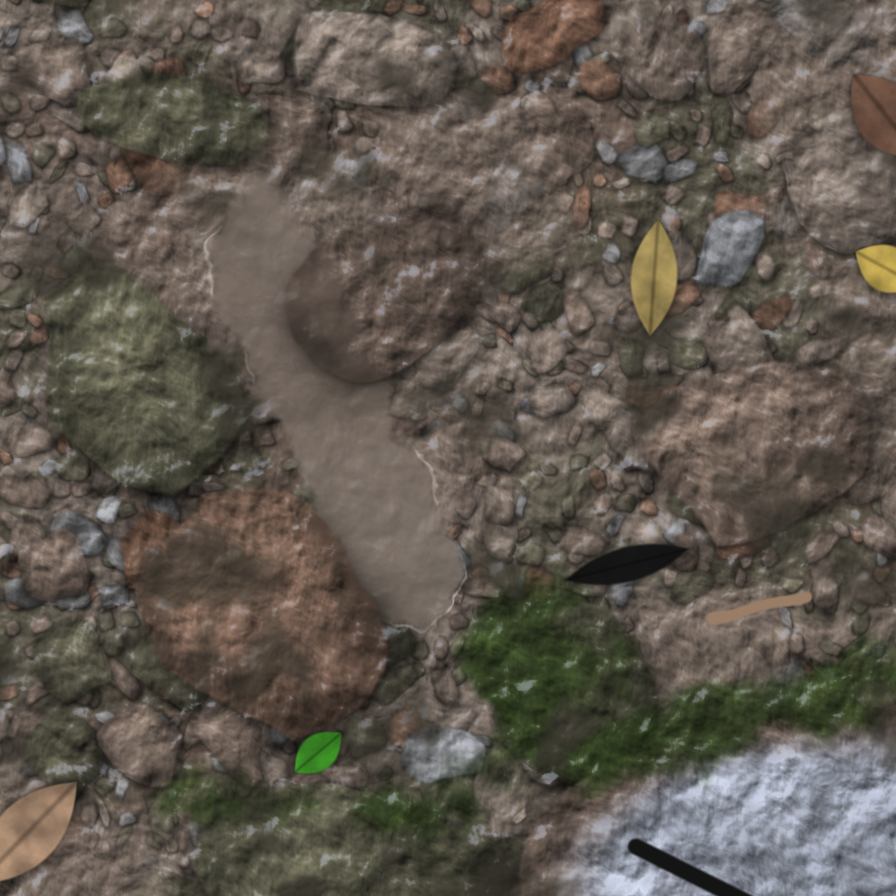
Write a Shadertoy shader that draws this texture.

```glsl
// Muddy stream bed: wet gravel and boulders around a milky puddle.
// Cut superellipse stones are scattered on jittered grids, then large rocks,
// moss, leaves and twigs are laid over; noise relief lights the surface.

const vec3 BROWN = vec3(0.41, 0.355, 0.32);
const vec3 MUD = vec3(0.49, 0.445, 0.41);
const vec3 OLIVE = vec3(0.30, 0.295, 0.24);
const vec3 PALE = vec3(0.65, 0.61, 0.58);
const vec3 DARK = vec3(0.21, 0.20, 0.17);
const vec3 BLUE_GREY = vec3(0.54, 0.56, 0.61);
const vec3 RUST = vec3(0.43, 0.32, 0.26);
const vec3 MOSS = vec3(0.17, 0.23, 0.11);
const vec3 YELLOW = vec3(0.66, 0.57, 0.28);
const vec3 TAN = vec3(0.60, 0.49, 0.40);
const vec3 GREEN = vec3(0.22, 0.52, 0.14);
const vec3 BLACK = vec3(0.08);
const vec2 LIGHT = vec2(-0.5, 0.86);
const float EDGE = 0.0022;
const float RELIEF = 1.5;

float hash(vec2 p) {
  vec3 q = fract(p.xyx * 0.1031);
  q += dot(q, q.yzx + 33.33);
  return fract((q.x + q.y) * q.z);
}

float noise(vec2 p) {
  vec2 i = floor(p), f = fract(p);
  f = f * f * (3.0 - 2.0 * f);
  return mix(mix(hash(i), hash(i + vec2(1, 0)), f.x),
    mix(hash(i + vec2(0, 1)), hash(i + vec2(1, 1)), f.x), f.y);
}

float fbm(vec2 p) {
  float sum = 0.0, amp = 0.5;
  for (int i = 0; i < 4; i++) {
    sum += amp * noise(p);
    p = mat2(1.6, 1.2, -1.2, 1.6) * p + 7.3;
    amp *= 0.5;
  }
  return sum;
}

// Slope of the noise towards the light
float relief(vec2 p) { return fbm(p) - fbm(p + LIGHT * 0.35); }

vec2 rotate(vec2 p, float a) {
  return vec2(cos(a) * p.x + sin(a) * p.y, cos(a) * p.y - sin(a) * p.x);
}

float segment(vec2 p, vec2 a, vec2 b) {
  vec2 ab = b - a;
  return length(p - a - ab * clamp(dot(p - a, ab) / dot(ab, ab), 0.0, 1.0));
}

void paint(inout vec3 col, vec3 tint, float d) {
  col = mix(col, tint, smoothstep(EDGE, -EDGE, d));
}

// Rounded stone with one flat cut, contact shadow and domed light
void stone(inout vec3 col, vec2 p, vec2 c, vec2 r, float angle, vec3 tint, float seed) {
  vec2 offset = p - c;
  float size = min(r.x, r.y), span = max(r.x, r.y);
  if (length(offset) > 1.9 * span) return;
  vec2 q = rotate(offset, angle) / r;
  float k = mix(2.0, 3.6, hash(vec2(seed, 3)));
  float reach = pow(pow(abs(q.x), k) + pow(abs(q.y), k), 1.0 / k);
  float cut = 6.28 * hash(vec2(seed, 9));
  reach = max(reach, dot(q, vec2(cos(cut), sin(cut))) + 0.22);
  float d = (reach - 1.0) * size;
  float lit = clamp(dot(offset / span, LIGHT), -1.0, 1.0);
  col *= 1.0 - exp(-max(d, 0.0) / (0.1 * size + 0.001)) * (0.36 - 0.26 * lit);
  float dome = smoothstep(0.0, 0.4, 1.0 - reach);
  float mottle = fbm(p * 24.0 + seed * 5.0) - 0.47;
  paint(col, tint * (0.8 + 0.22 * dome + 0.16 * lit + 0.7 * mottle), d);
}

vec3 stoneTint(float h) {
  vec3 tint = mix(BROWN, MUD, smoothstep(0.1, 0.5, h));
  tint = mix(tint, OLIVE, step(0.5, h));
  tint = mix(tint, BLUE_GREY, step(0.74, h) * 0.7);
  return mix(tint, RUST, step(0.88, h));
}

void scatter(inout vec3 col, vec2 p, float cells, float buried) {
  for (int n = 0; n < 9; n++) {
    vec2 id = floor(p * cells) + vec2(n % 3 - 1, n / 3 - 1);
    vec2 key = id + cells * 3.0;
    float g = hash(key + 17.7), e = hash(key + 41.3);
    if (hash(key) > 0.56) continue;
    vec3 tint = mix(stoneTint(fract(e * 13.0)), MUD, buried);
    vec2 r = vec2(0.32 + 0.26 * e, 0.22 + 0.2 * g) / cells;
    stone(col, p, (id + 0.25 + 0.5 * vec2(g, e)) / cells, r, g * 44.0, tint, g * 31.0);
  }
}

// Pointed leaf with a midrib
void leaf(inout vec3 col, vec2 p, vec2 c, vec2 r, float angle, vec3 tint) {
  vec2 q = rotate(p - c, angle) / r;
  float d = (abs(q.y) + q.x * q.x - 1.0) * r.y;
  col *= 1.0 - 0.35 * exp(-max(d, 0.0) / 0.006);
  float rib = 1.0 - 0.25 * smoothstep(0.15, 0.0, abs(q.y));
  paint(col, tint * rib * (0.7 + 0.65 * fbm(p * 40.0)), d);
}

void mainImage(out vec4 fragColor, in vec2 fragCoord) {
  vec2 uv = fragCoord / iResolution.y;
  vec2 p = uv + 0.026 * (vec2(fbm(uv * 13.0), fbm(uv * 13.0 + 31.0)) - 0.47);

  // Mud and loose stones
  vec3 col = mix(BROWN, MUD, smoothstep(0.35, 0.6, fbm(p * 6.0)));
  col = mix(col, OLIVE, 0.7 * smoothstep(0.46, 0.66, fbm(p * 8.0 + 50.0)));
  for (float i = 0.0; i < 3.0; i++) scatter(col, p, floor(38.0 / exp2(i)), 0.35 - 0.12 * i);
  col = mix(col, mix(BROWN, MUD, 0.55), 0.75 * smoothstep(0.48, 0.6, fbm(p * 4.0 + 12.0)));

  // Milky puddle with a glinting shore
  vec2 bend = vec2(0.36, 0.56);
  float pool = min(segment(p, vec2(0.29, 0.73), bend), segment(p, bend, vec2(0.46, 0.35)));
  pool += 0.05 * fbm(p * 20.0) - 0.085;
  float water = smoothstep(0.006, -0.012, pool);
  col = mix(col, mix(BROWN, MUD, 0.35 + fbm(uv * 5.0)), 0.9 * water);
  float shore = smoothstep(0.004, 0.0, abs(pool)) * smoothstep(0.46, 0.6, fbm(uv * 17.0));
  col = mix(col, PALE, 0.7 * shore);

  // Large rocks
  stone(col, p, vec2(0.19, 0.87), vec2(0.11, 0.05), -0.2, OLIVE * 1.1, 1.0);
  stone(col, p, vec2(0.41, 0.93), vec2(0.1, 0.05), -0.2, MUD, 2.0);
  stone(col, p, vec2(0.96, 0.8), vec2(0.08), 0.4, MUD, 3.0);
  stone(col, p, vec2(0.145, 0.575), vec2(0.13, 0.09), -0.7, OLIVE * 1.2, 4.0);
  stone(col, p, vec2(0.43, 0.68), vec2(0.11, 0.085), 0.7, BROWN * 0.93, 5.0);
  stone(col, p, vec2(0.84, 0.5), vec2(0.13, 0.09), 0.3, BROWN * 1.05, 6.0);
  stone(col, p, vec2(0.29, 0.31), vec2(0.12, 0.14), 0.5, mix(BROWN, RUST, 0.5), 7.0);
  stone(col, p, vec2(0.63, 0.24), vec2(0.085, 0.12), 0.5, OLIVE, 8.0);
  stone(col, p, vec2(0.39, 0.04), vec2(0.17, 0.09), 0.0, OLIVE * 1.1, 9.0);
  vec2 slab = vec2(0.88, 0.04), slabSize = vec2(0.3, 0.16);
  float worn = smoothstep(0.95, 0.65, length(rotate(p - slab, 0.2) / slabSize));
  stone(col, p, slab, slabSize, 0.2, mix(BROWN, BLUE_GREY, worn), 10.0);

  // Moss in the damp joints
  float damp = min(segment(p, vec2(0.66, 0.16), vec2(1, 0.25)), segment(p, vec2(0.2, 0.1), vec2(0.52, 0.1)));
  damp = min(damp, length(p - vec2(0.61, 0.25)) - 0.05) + 0.16 * fbm(uv * 14.0 + 5.0);
  col = mix(col, MOSS * (0.5 + fbm(uv * 45.0)), 0.8 * smoothstep(0.12, 0.075, damp));

  // Surface relief, wet sheen and dark crevices
  float calm = 1.0 - 0.8 * water;
  float bump = relief(p * 32.0) + 0.6 * relief(p * 75.0);
  col *= 1.0 + RELIEF * calm * bump;
  col = mix(col, BLUE_GREY * 1.15, 0.55 * calm * smoothstep(0.12, 0.32, bump));
  col = mix(col, DARK, 0.6 * calm * smoothstep(0.56, 0.7, fbm(p * 11.0 + 80.0)));

  // Fallen leaves, twigs and a green sprout
  leaf(col, uv, vec2(0.73, 0.69), vec2(0.065, 0.026), 1.5, mix(YELLOW, MUD, 0.35));
  leaf(col, uv, vec2(0.99, 0.7), vec2(0.04, 0.026), -0.5, YELLOW);
  leaf(col, uv, vec2(0.99, 0.87), vec2(0.06, 0.035), -0.9, RUST);
  leaf(col, uv, vec2(0.03, 0.07), vec2(0.08, 0.035), 0.8, TAN);
  leaf(col, uv, vec2(0.7, 0.37), vec2(0.07, 0.019), 0.25, BLACK);
  leaf(col, uv, vec2(0.355, 0.16), vec2(0.034, 0.02), 0.7, GREEN);
  paint(col, TAN, segment(p, vec2(0.8, 0.305), vec2(0.9, 0.335)) - 0.007);
  paint(col, BLACK, segment(uv, vec2(0.71, 0.055), vec2(0.84, -0.01)) - 0.009);

  fragColor = vec4(clamp(col, 0.0, 1.0), 1);
}
```
